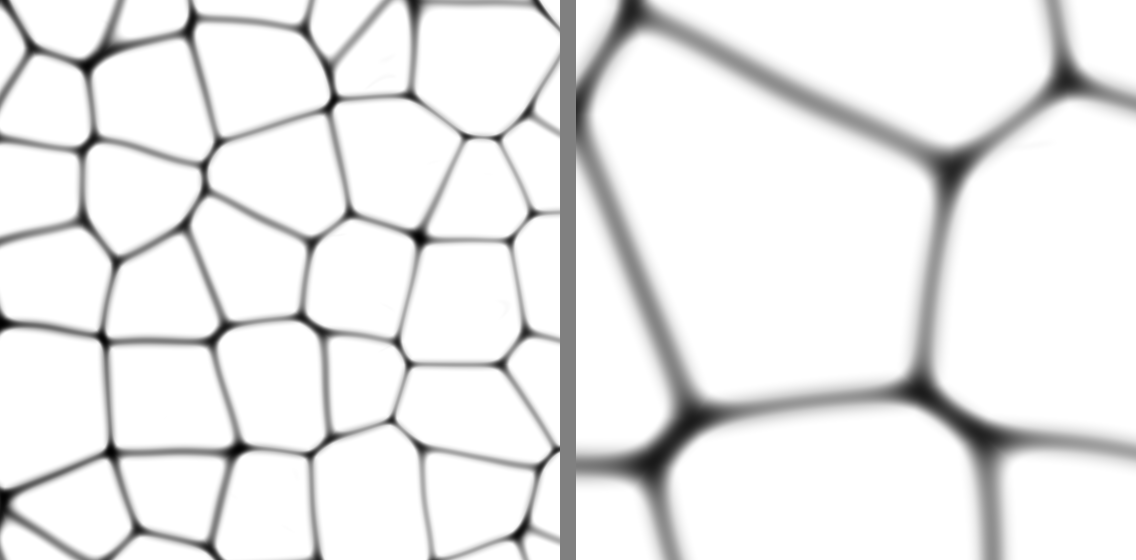
Left, the full canvas; right, a detail of the centre.
A Shadertoy shader for this texture map:

```glsl
// Dry stone wall mask: white rounded stones parted by soft grey joints.
// Stones are cells of a weighted Voronoi diagram. Joints follow the distance to
// the cell border; dark nodes grow where three soft cell memberships overlap.

#define STONES 5.35              // stones across the canvas
#define JITTER vec2(0.58, 0.90)  // irregularity of the stone centres
#define SIZE_SPREAD 0.40         // difference between large and small stones
#define JOINT_WIDTH 0.044        // blur radius of a joint, in stones
#define JOINT_INK 0.33           // darkness along the middle of a joint
#define NODE_SIZE 0.088          // reach of the dark nodes
#define NODE_RAMP vec2(0.42, 0.77) // overlap at which a node starts and is black
#define WEIGHT_SPREAD 0.75       // contrast between heavy and light joints
#define WOBBLE 0.05              // bend of the joints
#define SCRATCH 0.02             // strength of the faint marks on the stones

vec3 hash3(vec2 p) {
    vec3 q = fract(vec3(p.xyx) * vec3(0.1031, 0.1030, 0.0973));
    q += dot(q, q.yxz + 33.33);
    return fract((q.xxy + q.yzz) * q.zyx);
}

float cornerSlope(vec2 cell, vec2 corner, vec2 f) {
    float angle = 6.2832 * hash3(cell + corner + 71.0).x;
    return dot(vec2(cos(angle), sin(angle)), f - corner);
}

// Gradient noise, roughly -0.7 to 0.7
float gradientNoise(vec2 p) {
    vec2 cell = floor(p), f = p - cell;
    vec2 u = f * f * f * (f * (f * 6.0 - 15.0) + 10.0);
    float low = mix(cornerSlope(cell, vec2(0, 0), f), cornerSlope(cell, vec2(1, 0), f), u.x);
    float high = mix(cornerSlope(cell, vec2(0, 1), f), cornerSlope(cell, vec2(1, 1), f), u.x);
    return mix(low, high, u.y);
}

// Offset from p to a stone centre, and its weighted squared distance
vec3 stone(vec2 cell, vec2 p) {
    vec3 h = hash3(cell + 19.0);
    vec2 offset = cell + 0.5 + JITTER * (h.xy - 0.5) - p;
    return vec3(offset, dot(offset, offset) - SIZE_SPREAD * h.z);
}

// x: distance to the border of the stone
// y: overlap, 1/2 between two stones and 2/3 where three meet
vec2 wall(vec2 p, float nodeSize) {
    vec2 base = floor(p);
    vec3 own = vec3(0.0, 0.0, 1e3);
    float sum = 0.0, sumSquares = 0.0;
    for (int y = -2; y <= 2; y++) {
        for (int x = -2; x <= 2; x++) {
            vec3 s = stone(base + vec2(x, y), p);
            float member = exp(-s.z / nodeSize);
            sum += member;
            sumSquares += member * member;
            if (s.z < own.z) own = s;
        }
    }
    float border = 1e3;
    for (int y = -2; y <= 2; y++) {
        for (int x = -2; x <= 2; x++) {
            vec3 s = stone(base + vec2(x, y), p);
            float gap = length(s.xy - own.xy);
            if (gap > 1e-4) border = min(border, 0.5 * (s.z - own.z) / gap);
        }
    }
    return vec2(border, 1.0 - sumSquares / (sum * sum));
}

// Sparse, short hairlines
float scratches(vec2 p) {
    float line = abs(gradientNoise(p * vec2(0.9, 1.6) + 40.0));
    float patches = smoothstep(0.28, 0.45, gradientNoise(p * 2.3 + 7.0));
    return patches * (1.0 - smoothstep(0.0, 0.03, line));
}

void mainImage(out vec4 fragColor, in vec2 fragCoord) {
    vec2 uv = fragCoord / iResolution.y;
    vec2 p = uv * STONES;
    p += WOBBLE * vec2(gradientNoise(p * 1.3), gradientNoise(p * 1.3 + 50.0));

    // Joints are heavier to the left and vary slowly over the wall
    float weight = 0.5 - uv.x + 0.7 * gradientNoise(p * 0.9 + 11.0);
    float heavy = exp(WEIGHT_SPREAD * weight);
    vec2 w = wall(p, NODE_SIZE * sqrt(heavy));

    float d = w.x / (JOINT_WIDTH * pow(heavy, 0.25));
    float joint = min(JOINT_INK * heavy, 0.8) * exp(-d * d);
    float node = smoothstep(NODE_RAMP.x, NODE_RAMP.y, w.y);
    float shade = (1.0 - joint) * (1.0 - node);
    shade = min(shade * 1.01, 1.0) * (1.0 - SCRATCH * scratches(p));
    fragColor = vec4(vec3(shade), 1.0);
}
```
